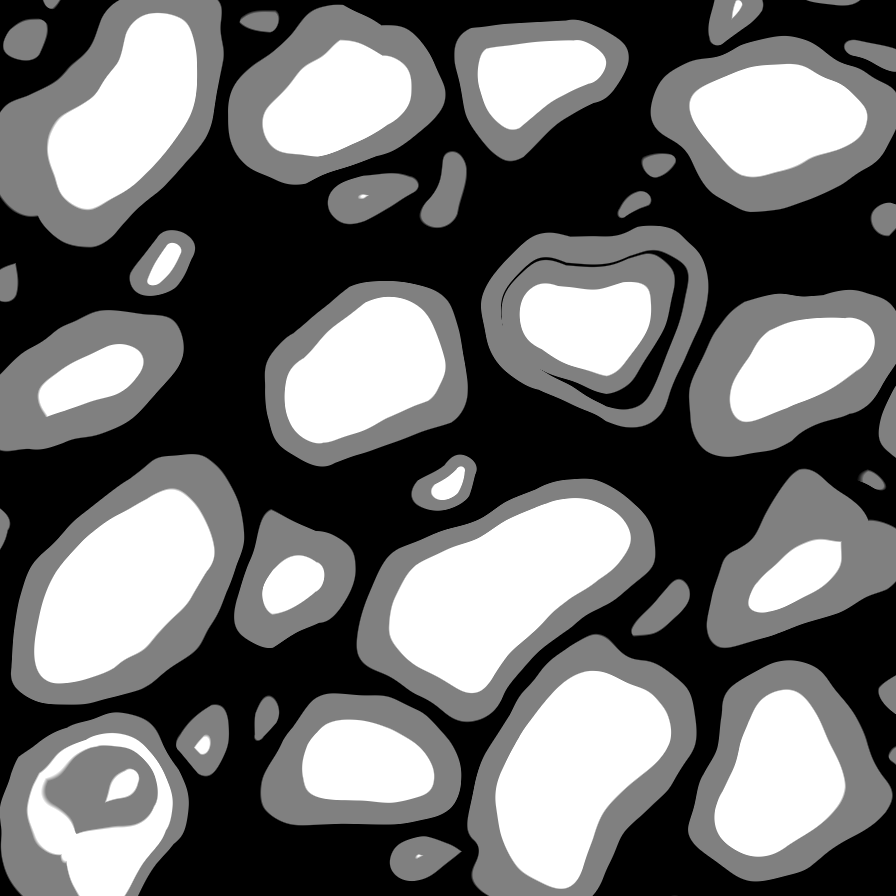
Write a Shadertoy shader that draws this pattern.

```glsl
// Cross-section of sheathed fibres: white cores in grey rims on black.
// Tapered capsules, large and small, sit on a jittered grid; a noise warp bends
// them, and each one is trimmed along its border with every neighbour.

const float CELL = 0.25;
const vec3 BACKGROUND = vec3(0.0), SHEATH = vec3(0.5), CORE = vec3(1.0);

vec4 hash4(vec3 seed) {
    vec4 v = fract(seed.xyzx * vec4(0.1031, 0.1030, 0.0973, 0.1099) + 0.37);
    v += dot(v, v.wzxy + 33.33);
    return fract((v.xxyz + v.yzzw) * v.zywx);
}

float noise(vec2 p, float seed) {
    vec2 i = floor(p), f = fract(p);
    f = f * f * (3.0 - 2.0 * f);
    float low = mix(hash4(vec3(i, seed)).x, hash4(vec3(i + vec2(1, 0), seed)).x, f.x);
    float high = mix(hash4(vec3(i + vec2(0, 1), seed)).x, hash4(vec3(i + 1.0, seed)).x, f.x);
    return mix(low, high, f.y);
}

vec2 warp(vec2 p, float seed) {
    return vec2(noise(p, seed), noise(p, seed + 1.0)) - 0.5;
}

float smoothMax(float a, float b, float k) {
    float h = max(k - abs(a - b), 0.0) / k;
    return max(a, b) + 0.25 * k * h * h;
}

// A few large fibres have a sheath that comes apart in layers
bool isSplit(vec3 id) {
    return id.z < 0.5 && mod(id.x + 3.0 * id.y, 8.0) < 0.5;
}

// Signed distance to one fibre; id holds its cell and kind (0 is large)
float fibreDistance(vec2 p, vec3 id) {
    vec4 place = hash4(id), form = hash4(id + vec3(0, 0, 7));
    bool large = id.z < 0.5;
    if (!large && place.w < 0.3) return 1.0;

    vec2 offset = large ? 0.5 + 0.4 * (place.xy - 0.5) : 0.6 * (place.xy - 0.5);
    float size = large ? mix(0.06, 0.1, place.z) : mix(0.021, 0.035, place.z);
    if (isSplit(id)) size = 0.1;

    float angle = 0.6 + 1.8 * (form.x - 0.5);
    vec2 axis = vec2(cos(angle), sin(angle)) * size * mix(0.3, 0.9, form.y);
    vec2 q = p - (id.xy + offset) * CELL;
    float along = clamp(dot(q, axis) / dot(axis, axis), -1.0, 1.0);
    return length(q - axis * along) - size * (1.0 + 0.4 * (form.z - 0.5) * along);
}

void mainImage(out vec4 fragColor, in vec2 fragCoord) {
    vec2 uv = fragCoord / iResolution.y;
    float pixel = 1.0 / iResolution.y;

    // Broad bends plus a slight wobble of the outlines
    vec2 p = uv + 0.055 * warp(uv * 8.0, 20.0) + 0.007 * warp(uv * 30.0, 30.0);
    vec2 cell = floor(p / CELL);

    // Nearest fibre
    vec3 nearest = vec3(0.0);
    float own = 1e3;
    for (int i = 0; i < 27; i++) {
        vec3 id = vec3(cell + vec2(i % 3, (i / 3) % 3) - 1.0, i / 9);
        float d = fibreDistance(p, id);
        if (d < own) { own = d; nearest = id; }
    }

    // Trim it so that a dark gap stays between neighbours
    float shape = own;
    for (int i = 0; i < 27; i++) {
        vec3 id = vec3(cell + vec2(i % 3, (i / 3) % 3) - 1.0, i / 9);
        if (id == nearest) continue;
        float border = 0.5 * (own - fibreDistance(p, id)) + 0.007;
        shape = smoothMax(shape, border, 0.025);
    }

    // Sheath and core
    bool split = isSplit(nearest);
    float vary = hash4(nearest + vec3(0, 0, 13)).x;
    float thickness = nearest.z < 0.5 ? mix(0.023, 0.035, vary) : mix(0.013, 0.019, vary);
    if (split) thickness = 0.05;
    vec3 color = mix(BACKGROUND, SHEATH, clamp(0.5 - shape / pixel, 0.0, 1.0));
    color = mix(color, CORE, clamp(0.5 - (shape + thickness) / pixel, 0.0, 1.0));

    // Crescent gap between the layers of a split sheath
    if (split) {
        float gap = abs(shape + 0.026) - 0.024 * (noise(uv * 7.0, 40.0) - 0.25);
        vec3 filling = mod(nearest.y, 4.0) < 0.5 ? CORE : BACKGROUND;
        color = mix(color, filling, clamp(0.5 - gap / pixel, 0.0, 1.0));
    }
    fragColor = vec4(color, 1.0);
}
```
